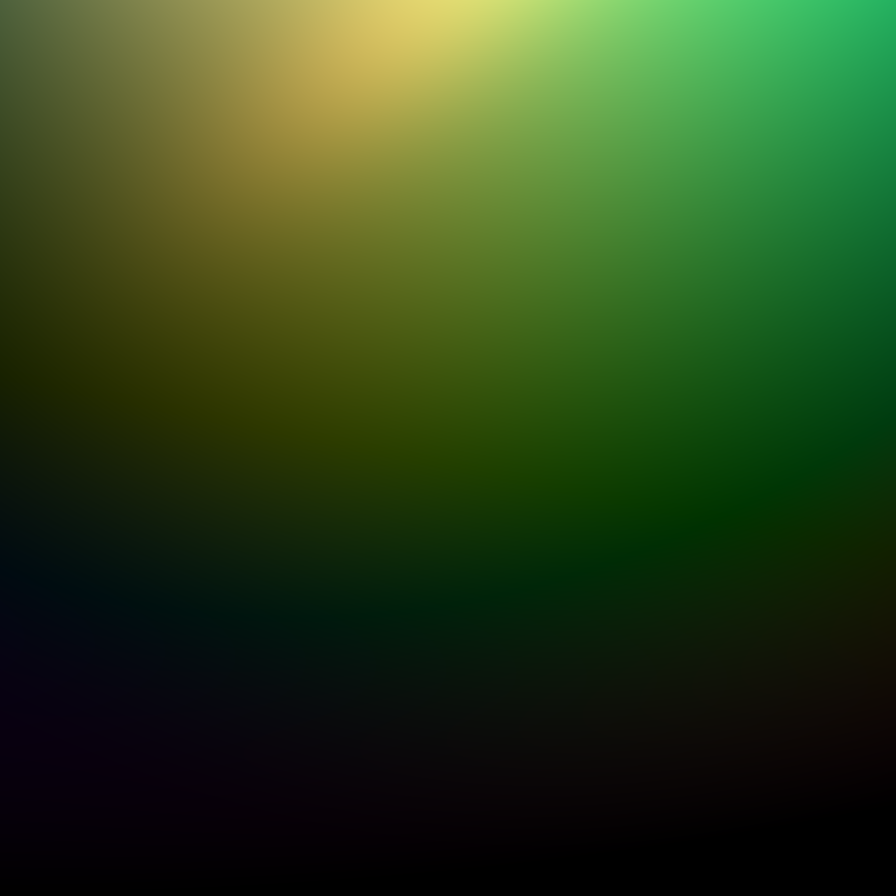
Write a WebGL 1 fragment shader that draws this background.

```glsl
precision highp float;

uniform vec2 u_resolution;

#define PEAK_COLOR vec3(0.698, 0.824, 0.431)
#define PEAK_X vec3(0.42, 0.68, 0.68)
#define PEAK_WIDTH vec3(0.46, 0.77, 0.87)
#define FALLOFF vec3(1.1, 1.48, 1.3)
#define GLOW_COLOR vec3(0.205, 0.075, 0.03)
#define GLOW_X 0.5
#define GLOW_SLANT 0.9
#define GLOW_SIZE vec2(0.15, 0.2)

// Depth at which each channel first fades to black
vec3 fadeDepth(float x) {
  float red = 0.69 - 0.5 * (x - 0.33) * (x - 0.33);
  float green = 0.96 - 0.4 * (x - 0.6) * (x - 0.6);
  float blue = 0.42 + 0.2 * x;
  return vec3(red, green, blue);
}

// Bright light falling from the top edge
vec3 skyLight(float x, float depth, vec3 fade) {
  vec3 offset = (x - PEAK_X) / PEAK_WIDTH;
  vec3 spread = exp(-offset * offset);
  vec3 remaining = max(1.0 - depth / fade, 0.0);
  return PEAK_COLOR * spread * pow(remaining, FALLOFF);
}

// Faint red and blue tints that return below the fade
vec3 lowTint(float x, float depth, vec3 fade) {
  float end = 1.0 - 0.1 * x * x;
  vec3 s = clamp((depth - fade) / (end - fade), 0.0, 1.0);
  vec3 strength = vec3(0.03 + 0.045 * x * x, 0.0, 0.07 - 0.05 * x);
  return strength * 4.0 * s * (1.0 - s);
}

// Warm glow at the top, leaning left as it descends
vec3 warmGlow(float x, float depth) {
  vec2 q = vec2(x - GLOW_X + GLOW_SLANT * depth, depth) / GLOW_SIZE;
  return GLOW_COLOR * exp(-dot(q, q));
}

void main() {
  vec2 uv = gl_FragCoord.xy / u_resolution;
  float depth = 1.0 - uv.y;
  vec3 fade = fadeDepth(uv.x);
  vec3 color = skyLight(uv.x, depth, fade);
  color += lowTint(uv.x, depth, fade);
  color += warmGlow(uv.x, depth);
  gl_FragColor = vec4(clamp(color, 0.0, 1.0), 1.0);
}
```
